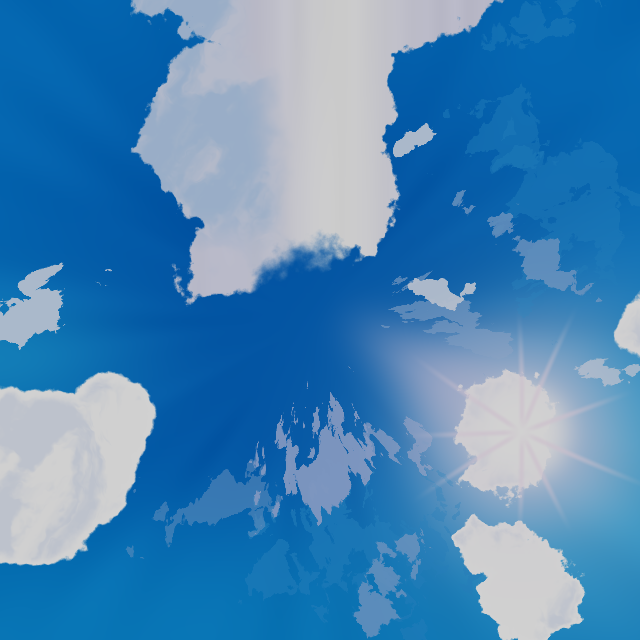
A Shadertoy shader for this texture:

```glsl
// Painted blue sky seen straight up: ragged clouds, shredded wisps and a flaring sun.
const vec2 ZENITH = vec2(.49, .5), SUN = vec2(.815, .325);
vec2 p;    // canvas position, 0 to 1
vec3 col;  // colour painted so far

float hash(vec2 v) {
  v = fract(v * vec2(.1031, .1137));
  v += dot(v, v.yx + 33.33);
  return fract((v.x + v.y) * v.x * 17.31);
}

float noise(vec2 v) {
  vec2 i = floor(v), f = fract(v);
  f = f * f * (3. - 2. * f);
  return mix(mix(hash(i), hash(i + vec2(1, 0)), f.x),
             mix(hash(i + vec2(0, 1)), hash(i + 1.), f.x), f.y);
}

float fbm(vec2 v) {
  float sum = 0., amp = .52;
  for (int i = 0; i < 5; i++) {
    sum += amp * noise(v);
    v = mat2(.8, .6, -.6, .8) * v * 2.05 + 7.3;
    amp *= .5;
  }
  return sum;
}

// 1 at the centre of a tilted ellipse, 0 on its rim
float ellipse(vec2 c, vec2 r, float tilt) {
  float s = sin(tilt), k = cos(tilt);
  return 1. - length(mat2(k, -s, s, k) * (p - c) / r);
}

// Joins an ellipse to a cloud depth, in canvas units
void puff(inout float depth, float x, float y, float rx, float ry) {
  depth = max(depth, ellipse(vec2(x, y), vec2(rx, ry), 0.) * min(rx, ry));
}

// Paints a broken patch of thin cloud
void wisp(float grain, vec2 c, vec2 r, float tilt, vec3 tint, float alpha) {
  float v = .55 * ellipse(c, r, tilt) + 1.5 * (grain - .5) - .17;
  col = mix(col, tint, alpha * smoothstep(0., .045, v));
}

vec3 sky(vec2 polar) {
  vec3 c = mix(vec3(.005, .325, .635), vec3(.015, .4, .69), smoothstep(.15, .65, polar.y));
  c = mix(c, vec3(.03, .47, .71), .75 * smoothstep(.32, 0., p.y));
  vec2 left = (p - vec2(0, .44)) * vec2(5, 9), low = (p - vec2(.96, .27)) * vec2(3.2, 3.6);
  c = mix(c, vec3(.1, .54, .74), .7 * exp(-dot(left, left)));
  c = mix(c, vec3(.27, .61, .77), .95 * exp(-dot(low, low)));
  float streak = noise(polar * vec2(9, 4)) - .5;
  return c + streak * vec3(.02, .035, .03) * smoothstep(.02, .3, polar.y);
}

void mainImage(out vec4 fragColor, in vec2 fragCoord) {
  p = fragCoord / iResolution.xy;
  vec2 d = p - ZENITH, polar = vec2(atan(d.x, -d.y), length(d));
  float shred = fbm(polar * vec2(13, 22) + 1.5 * fbm(p * 22.));
  float broad = fbm(p * 9.), fine = fbm(p * 38. + 4.);
  float ragged = .055 * (broad - .5) + .045 * (fine - .5);
  col = sky(polar);

  // Pink beam from the sun towards the zenith
  vec2 axis = normalize(SUN - vec2(.53, .51)), s = p - SUN;
  float along = -dot(s, axis), across = dot(s, vec2(-axis.y, axis.x));
  float width = across / (.045 + .1 * exp(-along * along * 40.));
  float beam = exp(-width * width) * smoothstep(.38, .12, along) * smoothstep(-.25, 0., along);
  col = mix(col, vec3(.64, .65, .77), .8 * beam);

  // Thin wisps
  vec3 pale = vec3(.42, .57, .74), blue = vec3(.12, .48, .72);
  vec3 light = vec3(.7, .74, .8), mauve = vec3(.5, .59, .75);
  wisp(shred, vec2(.88, .66), vec2(.12, .13), 0., blue, .5);
  wisp(shred, vec2(.79, .79), vec2(.1, .06), .2, blue, .5);
  wisp(shred, vec2(.82, .96), vec2(.1, .04), .3, blue, .5);
  wisp(shred, vec2(.83, .61), vec2(.12, .035), -.65, pale, .8);
  wisp(shred, vec2(.71, .49), vec2(.11, .045), -.5, pale, .75);
  wisp(shred, vec2(.56, .14), vec2(.16, .12), 0., blue, .65);
  wisp(shred, vec2(.6, .1), vec2(.05, .09), -.4, pale, .8);
  wisp(shred, vec2(.34, .21), vec2(.13, .05), .3, pale, .5);
  wisp(shred, vec2(.5, .285), vec2(.08, .1), -.5, mauve, .95);
  wisp(shred, vec2(.61, .31), vec2(.06, .035), -.5, mauve, .8);
  wisp(shred, vec2(.06, .51), vec2(.1, .05), .2, light, .95);
  wisp(shred, vec2(.96, .42), vec2(.09, .03), 0., light, .8);
  wisp(fine, vec2(.685, .545), vec2(.055, .027), 0., light, .95);
  wisp(fine, vec2(.645, .78), vec2(.045, .017), .5, light, .95);

  // Tall cloud: blue-grey facets on the left, a lit column on the right
  float top = .06 * ellipse(vec2(.375, .605), vec2(.1, .058), .65);
  puff(top, .495, .87, .122, .255);
  puff(top, .345, .81, .115, .135);
  puff(top, .49, 1.03, .27, .13);
  puff(top, .41, .7, .105, .1);
  puff(top, .555, .71, .06, .1);
  float soft = mix(.003, .022, smoothstep(.12, .02, length(p - vec2(.455, .6))));
  float facet = fbm(p * vec2(14, 9) + 2. * broad);
  float column = smoothstep(-.04, .03, p.x - .42 + .22 * (p.y - .75) + .1 * (broad - .5));
  vec3 shade = mix(vec3(.6, .68, .78), vec3(.71, .73, .79), smoothstep(.4, .62, facet));
  vec3 lit = mix(vec3(.72, .72, .78), vec3(.8), exp(-121. * (p.x - .53) * (p.x - .53)));
  lit += .025 * (noise(p * vec2(45, 3)) - .5);
  shade = mix(shade, lit, max(column, .8 * smoothstep(.68, .6, p.y)));
  col = mix(col, shade, smoothstep(-soft, soft, top + ragged));

  // Bright clouds at the sides and around the sun
  float side = -1., sunny = -1.;
  puff(side, .075, .27, .14, .12);
  puff(side, .175, .345, .07, .072);
  puff(side, .04, .19, .11, .07);
  puff(side, 0., .35, .055, .05);
  puff(side, 1., .49, .042, .058);
  puff(sunny, .8, .33, .08, .1);
  puff(sunny, .835, .08, .07, .075);
  puff(sunny, .775, .14, .05, .038);
  float bright = max(side + .5 * ragged, sunny + 1.3 * ragged);
  vec3 body = mix(vec3(.74, .76, .8), vec3(.815), smoothstep(.4, .56, facet));
  body = mix(vec3(.82), body, smoothstep(.004, .02, bright));
  col = mix(col, body, smoothstep(-.002, .003, bright));

  // Sun glow and tapering flare rays
  float dist = length(s);
  col = mix(col, vec3(.79, .77, .81), .6 * exp(-dist * dist * 45.));
  col = mix(col, vec3(.82), exp(-pow(dist / .075, 4.)));
  for (float k = 0.; k < 9.; k++) {
    float a = k * .698 + .35 + .2 * sin(k * 2.3), reach = .17 + .1 * hash(vec2(k, 8));
    vec2 dir = vec2(cos(a), sin(a));
    float t = dot(s, dir), off = abs(dot(s, vec2(-dir.y, dir.x)) - .25 * t * t * sin(k * 4.));
    float ray = smoothstep(.007, 0., off) * smoothstep(reach, .05, t) * smoothstep(0., .03, t);
    col = mix(col, vec3(.8, .75, .8), .65 * ray);
  }
  fragColor = vec4(clamp(col, 0., .82), 1);
}
```
